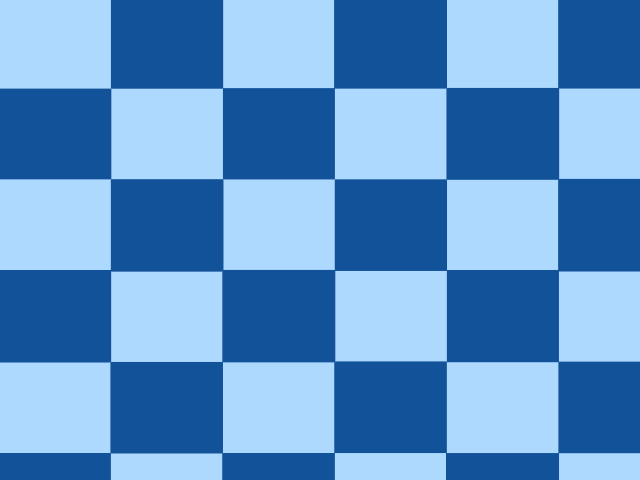
This pattern is drawn by a Shadertoy shader. Its source:

```glsl
// A two-tone blue checkerboard of slightly wide cells, counted from the top left.
// Pale boxes lie on a dark ground; a hash shifts and resizes each one a little,
// so the edges of neighbouring cells do not quite line up.

const vec3 DARK_BLUE = vec3(0.07, 0.32, 0.60);
const vec3 PALE_BLUE = vec3(0.68, 0.85, 1.00);

// Lengths are in canvas heights.
const vec2 CELL_SIZE = vec2(0.2332, 0.1898);
const vec2 GRID_ORIGIN = vec2(-0.0022, -0.0058);
const float INSET = 0.0007;
const vec2 SHIFT = vec2(0.0008, 0.0014);
const float SIZE_WOBBLE = 0.0005;
const float EDGE_SOFTNESS = 0.0018;

vec3 hash3(vec2 cell) {
    vec3 p = fract(cell.xyx * vec3(0.1031, 0.1030, 0.0973));
    p += dot(p, p.yxz + 33.33);
    return fract((p.xxy + p.yzz) * p.zyx);
}

float boxDistance(vec2 p, vec2 halfSize) {
    vec2 d = abs(p) - halfSize;
    return length(max(d, 0.0)) + min(max(d.x, d.y), 0.0);
}

// Distance to the pale box of one cell; dark cells hold none.
float paleBox(vec2 p, vec2 cell) {
    if (mod(cell.x + cell.y, 2.0) > 0.5) return 1.0;
    vec3 wobble = hash3(cell + 17.0) * 2.0 - 1.0;
    vec2 center = GRID_ORIGIN + (cell + 0.5) * CELL_SIZE + wobble.xy * SHIFT;
    return boxDistance(p - center, 0.5 * CELL_SIZE - INSET + wobble.z * SIZE_WOBBLE);
}

// Nearest box, with neighbours included because boxes may cross cell borders.
float checkerDistance(vec2 p) {
    vec2 cell = floor((p - GRID_ORIGIN) / CELL_SIZE);
    float d = 1.0;
    for (int j = -1; j <= 1; j++) {
        for (int i = -1; i <= 1; i++) {
            d = min(d, paleBox(p, cell + vec2(i, j)));
        }
    }
    return d;
}

void mainImage(out vec4 fragColor, in vec2 fragCoord) {
    // Rows run downward from the top edge.
    vec2 p = vec2(fragCoord.x, iResolution.y - fragCoord.y) / iResolution.y;
    float soft = 0.5 * max(EDGE_SOFTNESS, 1.0 / iResolution.y);
    float pale = 1.0 - smoothstep(-soft, soft, checkerDistance(p));
    fragColor = vec4(mix(DARK_BLUE, PALE_BLUE, pale), 1.0);
}
```
